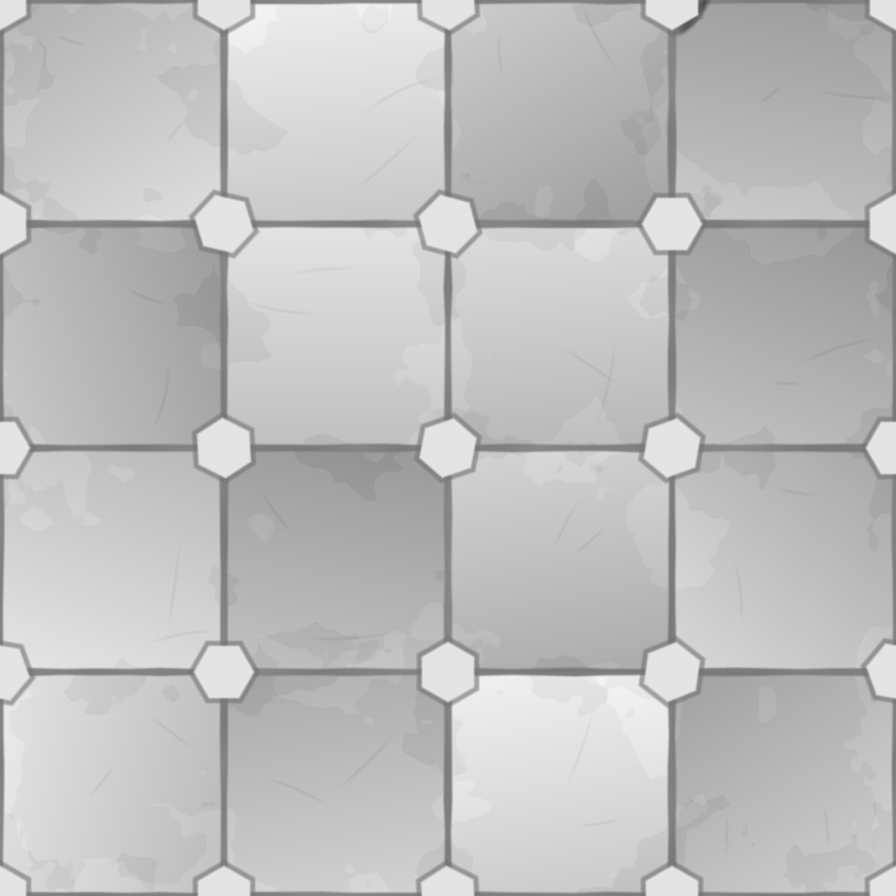
Reproduce this texture procedurally as a three.js fragment shader.

```glsl
// Four by four grey stone tiles with grout lines and a pale hexagon on every joint.
// Each tile has its own tone and gradient; thresholded noise adds worn patches
// near the edges, and bent, tapered strokes add faint scratches.
varying vec2 vUv;

const float TILES = 4.0;
const float SOFT = 0.008;            // edge smoothing, in tiles
const float GROUT_HALF = 0.0175;
const float HEX_OUTER = 0.139;       // apothems of the hexagon
const float HEX_INNER = 0.117;
const float GRADIENT = 0.14;         // tone change across a tile
const float PATCH_DARK = 0.034;
const float PATCH_PALE = 0.028;
const float SCRATCH_DARK = 0.035;
const float GROUT_TONE = 0.49;
const float RIM_TONE = 0.45;
const float HEX_TONE = 0.893;
const vec2 STAIN_POS = vec2(3.09, 3.93);

// One line per row from the bottom, values from left to right.
const mat4 TILE_TONE = mat4(
  0.81, 0.745, 0.865, 0.725,
  0.81, 0.68, 0.75, 0.75,
  0.70, 0.82, 0.79, 0.675,
  0.78, 0.855, 0.71, 0.69);
const mat4 LIGHT_ANGLE = mat4(       // degrees, towards the brighter side
  170.0, -80.0, 100.0, -60.0,
  -110.0, -100.0, 100.0, -130.0,
  200.0, 90.0, 95.0, -110.0,
  -60.0, 95.0, 120.0, -100.0);
const mat4 HEX_ANGLE = mat4(         // degrees, turn of the joint hexagon
  30.0, 30.0, 33.0, 30.0,
  50.0, 0.0, 30.0, 22.0,
  0.0, 33.0, 19.0, 20.0,
  30.0, 47.0, 45.0, 0.0);

vec4 oneHot(float i) {
  return 1.0 - step(0.5, abs(vec4(0.0, 1.0, 2.0, 3.0) - i));
}

float cellValue(mat4 grid, vec2 cell) {
  return dot(oneHot(cell.x), grid * oneHot(cell.y));
}

float hash(vec2 p) {
  vec3 q = fract(vec3(p.xyx) * 0.1031);
  q += dot(q, q.yzx + 33.33);
  return fract((q.x + q.y) * q.z);
}

// Value noise that wraps after `period` cells; linear blending keeps it angular.
float noise(vec2 p, float period, float seed) {
  vec2 i = floor(p), f = fract(p);
  vec2 a = mod(i, period) + seed, b = mod(i + 1.0, period) + seed;
  return mix(mix(hash(a), hash(vec2(b.x, a.y)), f.x),
             mix(hash(vec2(a.x, b.y)), hash(b), f.x), f.y);
}

float wearNoise(vec2 p, float seed) {
  return 0.62 * noise(p * 4.0 + 0.37, 16.0, seed)
       + 0.26 * noise(p * 9.0, 36.0, seed + 41.0)
       + 0.12 * noise(p * 22.0, 88.0, seed + 83.0);
}

float patchMask(vec2 p, float edge, float seed) {
  float level = wearNoise(p, seed) - 0.55 - 0.95 * edge;
  return smoothstep(0.0, 0.022, level);
}

float hexDistance(vec2 p, float turn) {
  float sector = radians(60.0);
  float a = mod(atan(p.y, p.x + 1e-6) - turn, sector) - 0.5 * sector;
  return length(p) * cos(a);
}

float scratch(vec2 q, vec2 cell, float seed) {
  vec2 key = cell * 7.0 + seed;
  vec2 centre = 0.7 * (vec2(hash(key), hash(key + 3.1)) - 0.5);
  float a = 6.2832 * hash(key + 5.7);
  vec2 s = mat2(cos(a), -sin(a), sin(a), cos(a)) * (q - centre);
  float reach = mix(0.07, 0.24, hash(key + 9.3));
  float bend = mix(-0.8, 0.8, hash(key + 12.9));
  float taper = 1.0 - smoothstep(0.3, 1.0, abs(s.x) / reach);
  return taper * (1.0 - smoothstep(0.002, 0.011, abs(s.y - bend * s.x * s.x)));
}

void main() {
  vec2 p = vUv * TILES;
  vec2 cell = min(floor(p), TILES - 1.0);
  vec2 q = p - cell - 0.5;
  vec2 toLine = 0.5 - abs(q);
  float edge = min(toLine.x, toLine.y);

  // Tile tone and gradient
  float angle = radians(cellValue(LIGHT_ANGLE, cell));
  float tone = cellValue(TILE_TONE, cell);
  tone += GRADIENT * dot(q, vec2(cos(angle), sin(angle)));

  // Worn patches and scratches
  tone -= PATCH_DARK * patchMask(p, edge, 11.0);
  tone += PATCH_PALE * patchMask(p, edge, 157.0);
  for (int i = 0; i < 2; i++) {
    tone -= SCRATCH_DARK * scratch(q, cell, 19.0 + 23.0 * float(i));
  }

  // Grout with an uneven width
  float wobble = noise(p * 7.0, 28.0, 211.0);
  float halfWidth = GROUT_HALF * mix(0.72, 1.15, wobble);
  float grout = 1.0 - smoothstep(halfWidth - SOFT, halfWidth + SOFT, edge);
  float groutTone = GROUT_TONE + 0.06 * (noise(p * 5.0, 20.0, 307.0) - 0.5);
  tone = mix(tone, groutTone, 0.95 * grout);

  // Dark stain beside one joint
  vec2 stain = mat2(0.766, 0.643, -0.643, 0.766) * (p - STAIN_POS);
  tone *= 1.0 - 0.85 * smoothstep(1.0, 0.2, length(stain / vec2(0.045, 0.14)));

  // Joint hexagon: translucent rim, then pale face
  vec2 joint = floor(p + 0.5);
  float turn = radians(cellValue(HEX_ANGLE, mod(joint, TILES)));
  float hexD = hexDistance(p - joint, turn);
  float rim = 1.0 - smoothstep(HEX_OUTER - SOFT, HEX_OUTER + SOFT, hexD);
  float face = 1.0 - smoothstep(HEX_INNER - SOFT, HEX_INNER + SOFT, hexD);
  tone = mix(tone, RIM_TONE, 0.62 * rim);
  tone = mix(tone, HEX_TONE, face);

  gl_FragColor = vec4(vec3(tone), 1.0);
}
```
